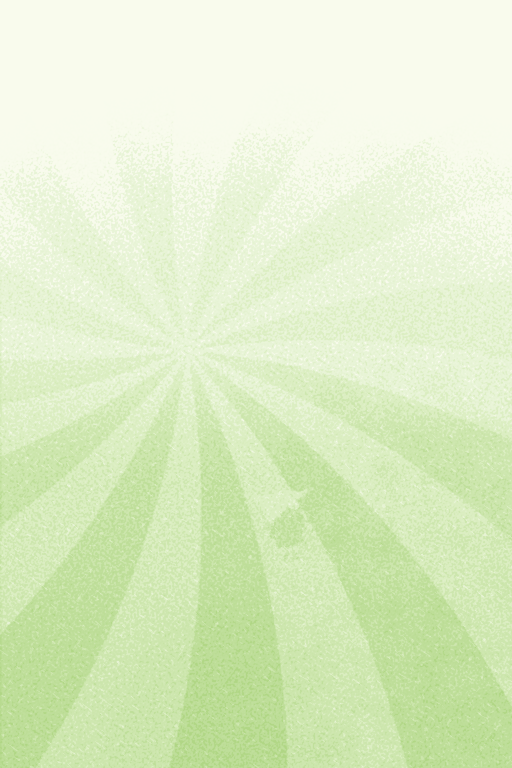
This background is drawn by a WebGL 2 fragment shader. Its source:

```glsl
#version 300 es
precision highp float;

uniform vec2 u_resolution;
out vec4 outColor;

const float TAU = 6.2831853;

float saturate(float x) { return clamp(x, 0.0, 1.0); }

// 1 below the low edge, 0 above the high edge
float fall(float low, float high, float x) { return 1.0 - smoothstep(low, high, x); }

vec2 hashGradient(vec2 cell) {
  vec3 q = fract(cell.xyx * vec3(0.1031, 0.1030, 0.0973));
  q += dot(q, q.yzx + 33.33);
  float angle = TAU * fract((q.x + q.y) * q.z);
  return vec2(cos(angle), sin(angle));
}

float gradientNoise(vec2 p) {
  vec2 i = floor(p), f = fract(p);
  vec2 u = f * f * f * (f * (f * 6.0 - 15.0) + 10.0);
  vec2 e = vec2(1.0, 0.0);
  float a = dot(hashGradient(i), f);
  float b = dot(hashGradient(i + e.xy), f - e.xy);
  float c = dot(hashGradient(i + e.yx), f - e.yx);
  float d = dot(hashGradient(i + e.xx), f - e.xx);
  return mix(mix(a, b, u.x), mix(c, d, u.x), u.y);
}

float fractalNoise(vec2 p) {
  float sum = 0.0, amplitude = 0.6;
  for (int k = 0; k < 4; k++) {
    sum += amplitude * gradientNoise(p);
    p = mat2(1.6, 1.2, -1.2, 1.6) * p + 7.3;
    amplitude *= 0.55;
  }
  return sum;
}

// Curved sunburst: 1 inside a dark ray, 0 inside a light one
float sunburst(vec2 d, float rayCount, float twist, float start, float soft) {
  float r = length(d);
  float angle = atan(d.x, -d.y) + twist * r;
  angle -= 0.052 * sin(2.0 * angle) + start;
  float phase = fract(angle * rayCount / TAU);
  float edge = (0.25 - abs(phase - 0.25 - step(0.75, phase))) * TAU / rayCount * r;
  return smoothstep(-soft, soft, edge);
}

// Signed distance to the line a-b, positive on its left
float side(vec2 p, vec2 a, vec2 b) {
  vec2 d = normalize(b - a);
  return d.x * (p.y - a.y) - d.y * (p.x - a.x);
}

float triangle(vec2 p, vec2 a, vec2 b, vec2 c, float soft) {
  float inside = min(side(p, a, b), min(side(p, b, c), side(p, c, a)));
  return smoothstep(-soft, soft, inside);
}

float blob(vec2 p, vec2 center, vec2 radius, float roughness) {
  return fall(0.85, 1.15, length((p - center) / radius) + roughness);
}

// Cream to leaf green, one colour per unit of tone
vec3 greenRamp(float tone) {
  vec3 c = mix(vec3(0.975, 0.985, 0.930), vec3(0.910, 0.957, 0.842), saturate(tone));
  c = mix(c, vec3(0.860, 0.933, 0.760), saturate(tone - 1.0));
  c = mix(c, vec3(0.803, 0.902, 0.680), saturate(tone - 2.0));
  c = mix(c, vec3(0.745, 0.870, 0.600), saturate(tone - 3.0));
  return mix(c, vec3(0.690, 0.840, 0.520), saturate(tone - 4.0));
}

void main() {
  vec2 p = gl_FragCoord.xy / u_resolution.y;
  float width = u_resolution.x / u_resolution.y;
  float pixel = 1.0 / u_resolution.y;
  vec2 fromSun = p - vec2(0.365 * width, 0.544);
  float across = p.x / width;

  // Vertical fade, with the haze sinking toward both sides
  float sway = (across - 0.5) * 2.0;
  float haze = p.y + 0.06 * sway * sway + 0.07 * fractalNoise(p * 9.0);
  float tone = 0.95 * fall(0.62, 0.88, haze)
             + 1.4 * fall(0.36, 0.57, p.y)
             + 0.6 * fall(0.0, 0.40, p.y);
  float contrast = 0.45 * fall(0.74, 0.91, haze) + 0.75 * fall(0.36, 0.62, p.y);
  contrast *= smoothstep(0.0, 0.035, length(fromSun));
  contrast *= 1.0 - 0.35 * sway * sway * smoothstep(0.15, 0.4, p.y);
  float rays = sunburst(fromSun, 12.0, 0.40, 0.157, max(pixel, 0.0016));
  tone += contrast * rays;

  // Deeper green at the foot, worn mottling on the right
  tone += 0.25 * blob(p, vec2(0.30, 0.0), vec2(0.16, 0.22), 0.0);
  float worn = smoothstep(0.25, 0.75, across) * fall(0.45, 0.65, p.y);
  tone += worn * (0.9 * fractalNoise(p * 22.0) - 0.05);

  // Torn flake with its shadow, and a pale stain
  float rough = 1.3 * fractalNoise(p * 75.0);
  tone = mix(tone, 3.8, 0.8 * blob(p, vec2(0.376, 0.312), vec2(0.022, 0.030), rough));
  tone = mix(tone, 3.7, 0.7 * blob(p, vec2(0.415, 0.350), vec2(0.026, 0.017), rough));
  vec2 torn = p + 0.006 * rough;
  tone = mix(tone, 1.8, 0.8 * triangle(torn, vec2(0.330, 0.352), vec2(0.354, 0.322),
                                      vec2(0.406, 0.363), 0.002));
  tone = mix(tone, 1.1, 0.4 * blob(p, vec2(0.400, 0.545), vec2(0.024, 0.018), rough));

  // Printed grain, coarsely stepped between ramp colours
  vec2 weave = mat2(0.8, 0.6, -0.6, 0.8) * p;
  float grain = gradientNoise(weave * vec2(340.0, 300.0))
              + 0.6 * gradientNoise(weave * vec2(150.0, 220.0) + 19.0);
  float grained = tone + 1.25 * grain * saturate(tone * 3.0);
  float stepped = floor(grained) + smoothstep(0.3, 0.7, fract(grained));
  tone = mix(grained, stepped, 0.6);

  // Small pale scratches over the lower half
  float scratch = gradientNoise(weave * vec2(110.0, 240.0) + 41.0);
  tone -= 0.9 * smoothstep(0.32, 0.46, scratch) * fall(0.4, 0.6, p.y);

  // Thin darker left border
  tone += 0.5 * fall(0.001, 0.003, p.x) * fall(0.5, 0.75, p.y);

  outColor = vec4(greenRamp(max(tone, 0.0)), 1.0);
}
```
